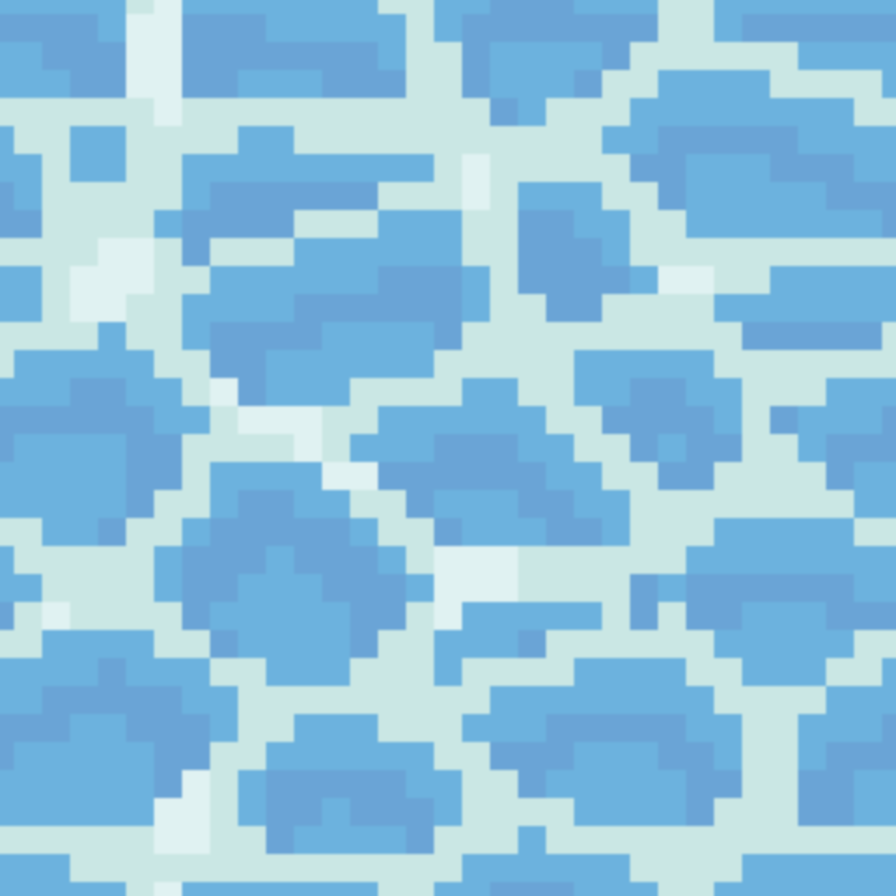
Reproduce this texture procedurally as a WebGL 1 fragment shader.

```glsl
precision highp float;
uniform vec2 u_resolution;

#define TEXELS 32.0             // coarse squares per side
#define CELLS vec2(3.0, 6.0)    // water patches per side, even row count
#define JITTER 0.85             // irregularity of the patches
#define SIZE_SPREAD 28.0        // difference between large and small patches
#define SQUASH 1.45             // makes patches wider than tall
#define FOAM_WIDTH 0.76         // half width of foam lines, in texels
#define ROUNDING 1.5            // lower is rounder
#define CAP_HEIGHT 1.8          // light rim above the dark band, in texels
#define BAND_WIDTH 1.8          // dark band, in squashed texels
#define GLINT_LEVEL 0.69        // higher gives fewer glints
#define SPECK_CHANCE 0.035      // lone dark texels in the foam
#define SOFTNESS 0.17           // blur of texel edges, in texels

const vec3 WATER = vec3(0.425, 0.700, 0.870);
const vec3 SHADE = vec3(0.415, 0.645, 0.838);
const vec3 FOAM  = vec3(0.792, 0.907, 0.895);
const vec3 GLINT = vec3(0.880, 0.950, 0.948);
const vec2 SHIFT = vec2(25.0, 24.0);  // lets canvas edges cross wide patches

// Whole-number wrap, safe against rounding
vec2 wrap(vec2 cell, vec2 period) {
  return floor(mod(cell + 0.5, period));
}

vec2 hash2(vec2 p) {
  vec3 h = fract(p.xyx * vec3(0.1031, 0.1030, 0.0973));
  h += dot(h, h.yzx + 33.33);
  return fract((h.xx + h.yz) * h.zy);
}

// Value noise that wraps after the given period
float wrapNoise(vec2 p, vec2 period) {
  vec2 i = floor(p), f = fract(p);
  float a = hash2(wrap(i, period) + 71.0).x;
  float b = hash2(wrap(i + vec2(1.0, 0.0), period) + 71.0).x;
  float c = hash2(wrap(i + vec2(0.0, 1.0), period) + 71.0).x;
  float d = hash2(wrap(i + 1.0, period) + 71.0).x;
  return mix(mix(a, b, f.x), mix(c, d, f.x), f.y);
}

// Patch centre in squashed texel units (xy) and size weight (z)
vec3 patchSite(vec2 cell) {
  vec2 id = wrap(cell, CELLS);
  vec2 offset = 0.5 + JITTER * (hash2(id + 17.0) - 0.5);
  offset.x += 0.5 * mod(id.y, 2.0) - 0.25;
  vec2 centre = (cell + offset) / CELLS * TEXELS * vec2(1.0, SQUASH);
  return vec3(centre, SIZE_SPREAD * hash2(id + 43.0).x);
}

// Border distance of the patch owning a point: x at the point, y above it
vec2 borderDistances(vec2 texel) {
  vec2 home = floor(texel / TEXELS * CELLS);
  vec2 point = texel * vec2(1.0, SQUASH);
  vec2 above = point + vec2(0.0, CAP_HEIGHT * SQUASH);
  vec3 owner = vec3(0.0);
  float nearest = 1e5;
  for (int y = -2; y <= 2; y++) {
    for (int x = -2; x <= 2; x++) {
      vec3 site = patchSite(home + vec2(x, y));
      vec2 toSite = site.xy - point;
      float d = dot(toSite, toSite) - site.z;
      if (d < nearest) { nearest = d; owner = site; }
    }
  }
  // Smooth minimum over the borders with all neighbours
  vec2 sum = vec2(1e-6);
  for (int y = -2; y <= 2; y++) {
    for (int x = -2; x <= 2; x++) {
      vec3 site = patchSite(home + vec2(x, y));
      vec2 gap = site.xy - owner.xy;
      float span = length(gap);
      if (span > 0.1) {
        vec2 normal = gap / span;
        vec2 middle = 0.5 * (site.xy + owner.xy);
        middle += normal * (owner.z - site.z) / (2.0 * span);
        vec2 d = vec2(dot(middle - point, normal), dot(middle - above, normal));
        sum += exp(-ROUNDING * d);
      }
    }
  }
  return -log(sum) / ROUNDING;
}

vec3 texelColor(vec2 id) {
  id = wrap(id + SHIFT, vec2(TEXELS));
  vec2 border = borderDistances(id + 0.5);
  if (border.x < FOAM_WIDTH) {
    if (border.x < 0.05 && hash2(id + 5.0).x < SPECK_CHANCE) return SHADE;
    float glint = wrapNoise((id + 0.5) * 0.5, vec2(TEXELS * 0.5));
    return glint - 0.15 * border.x > GLINT_LEVEL ? GLINT : FOAM;
  }
  // The dark band follows the upper rim and the sides
  float depth = border.y - FOAM_WIDTH;
  return depth > 0.0 && depth < BAND_WIDTH ? SHADE : WATER;
}

void main() {
  // Blend neighbouring texels; canvas edges cut through texel middles
  vec2 p = gl_FragCoord.xy / u_resolution * TEXELS;
  vec2 id = floor(p);
  vec2 blur = max(TEXELS / u_resolution, vec2(SOFTNESS));
  vec2 t = smoothstep(0.5 - 0.5 * blur, 0.5 + 0.5 * blur, fract(p));
  vec3 lower = mix(texelColor(id), texelColor(id + vec2(1.0, 0.0)), t.x);
  vec3 upper = mix(texelColor(id + vec2(0.0, 1.0)), texelColor(id + 1.0), t.x);
  gl_FragColor = vec4(mix(lower, upper, t.y), 1.0);
}
```
